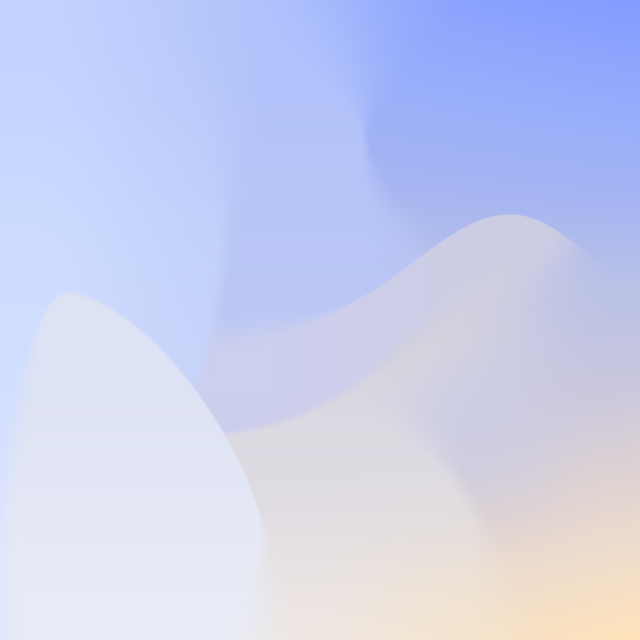
Give the GLSL for this background, as a WebGL 2 fragment shader.

```glsl
#version 300 es
precision highp float;
// Soft pastel dunes and translucent veils under a blue sky with a warm lower corner.

uniform vec2 u_resolution;
out vec4 outColor;

// Backdrop, from the warm ground up to the deep sky
const int STOPS = 8;
const float LEVEL[STOPS] = float[](0.0, 0.15, 0.28, 0.40, 0.55, 0.68, 0.80, 1.0);
const vec3 BACKDROP[STOPS] = vec3[](
    vec3(1.00, 0.89, 0.73), vec3(0.93, 0.86, 0.80), vec3(0.86, 0.82, 0.83),
    vec3(0.79, 0.78, 0.87), vec3(0.73, 0.76, 0.90), vec3(0.65, 0.71, 0.95),
    vec3(0.60, 0.685, 0.98), vec3(0.51, 0.61, 1.00));

// Veils
const vec3 VEIL_LOW = vec3(0.73, 0.78, 0.96);
const vec3 VEIL_HIGH = vec3(0.69, 0.76, 0.99);
const vec3 BAND_LOW = vec3(0.87, 0.90, 1.00);
const vec3 BAND_MID = vec3(0.81, 0.865, 1.00);
const vec3 BAND_HIGH = vec3(0.76, 0.825, 1.00);
const vec3 BAND_SHADE = vec3(0.04, 0.04, 0.02);

// Dunes
const vec3 FAR_LEFT = vec3(0.80, 0.81, 0.93);
const vec3 FAR_RIGHT = vec3(0.80, 0.80, 0.89);
const vec3 NEAR_HIGH = vec3(0.83, 0.82, 0.86);
const vec3 NEAR_MID = vec3(0.865, 0.855, 0.885);
const vec3 NEAR_LOW = vec3(0.94, 0.91, 0.89);
const vec3 NEAR_WARM = vec3(0.965, 0.90, 0.80);

// Pale mound
const vec2 MOUND_BASE = vec2(0.107, 0.167);
const float MOUND_HEIGHT = 0.376;
const vec2 MOUND_REACH = vec2(0.10, 0.305); // left, right
const vec2 MOUND_POWER = vec2(2.2, 1.6);    // left, right
const vec3 MOUND_HIGH = vec3(0.865, 0.885, 0.955);
const vec3 MOUND_LOW = vec3(0.915, 0.925, 0.965);

// 1 where d is negative, blended over a width of soft
float cover(float d, float soft) {
    return 1.0 - smoothstep(-0.5 * soft, 0.5 * soft, d);
}

float bell(float x, float center, float width) {
    float t = (x - center) / width;
    return exp(-t * t);
}

vec3 backdrop(vec2 p) {
    float t = p.y + (1.0 - p.x) * mix(0.3, -0.25, p.y);
    vec3 color = BACKDROP[0];
    for (int i = 1; i < STOPS; i++) {
        float blend = clamp((t - LEVEL[i - 1]) / (LEVEL[i] - LEVEL[i - 1]), 0.0, 1.0);
        color = mix(color, BACKDROP[i], blend);
    }
    return color;
}

// Middle veil, crisp only where its edge bulges, gone below the dunes
vec3 addVeil(vec3 color, vec2 p) {
    float below = clamp(0.8 - p.y, 0.0, 0.22);
    float above = max(p.y - 0.8, 0.0);
    float edge = 0.57 + 2.2 * below * below - 0.1 * above;
    float soft = 0.02 + 1.8 * above + 0.8 * max(0.76 - max(p.y, 0.5), 0.0);
    vec3 veil = mix(VEIL_LOW, VEIL_HIGH, smoothstep(0.5, 1.0, p.y));
    return mix(color, veil, cover(p.x - edge, soft) * smoothstep(0.3, 0.5, p.y));
}

// Far dune, crisp over its crest and dissolving to the right and below
vec3 addFarDune(vec3 color, vec2 p) {
    float ridge = 0.482 + 0.183 * bell(p.x, 0.797, p.x < 0.797 ? 0.209 : 0.19);
    float soft = mix(0.07, 0.004, smoothstep(0.36, 0.58, p.x));
    float fade = mix(0.74, 0.85, smoothstep(0.5, 0.64, p.y));
    float mask = cover(p.y - ridge, soft);
    mask *= (1.0 - smoothstep(fade, 0.96, p.x)) * smoothstep(0.1, 0.4, p.y);
    return mix(color, mix(FAR_LEFT, FAR_RIGHT, smoothstep(0.4, 0.8, p.x)), mask);
}

// Near dune, closed on the right by a curved fold
vec3 addNearDune(vec3 color, vec2 p) {
    float ridge = 0.312 + 0.29 * bell(p.x, 0.86, 0.277);
    float mask = cover(p.y - ridge, mix(0.015, 0.07, smoothstep(0.45, 0.75, p.x)));
    float fold = mix(0.79 - 1.2 * p.y * p.y, 0.75, smoothstep(0.32, 0.48, p.y));
    float foldSoft = mix(0.04, 0.22, smoothstep(0.25, 0.40, p.y));
    foldSoft += 0.8 * max(0.18 - p.y, 0.0);
    mask *= cover(p.x - fold, foldSoft);
    vec3 low = mix(NEAR_LOW, NEAR_WARM, smoothstep(0.45, 0.78, p.x));
    vec3 dune = mix(low, NEAR_MID, smoothstep(-0.05, 0.3, p.y));
    dune = mix(dune, NEAR_HIGH, smoothstep(0.28, 0.52, p.y));
    return mix(color, dune, mask);
}

vec3 addLeftBand(vec3 color, vec2 p) {
    float below = min(p.y - 0.7, 0.0);
    float edge = 0.355 - 0.5 * below * below;
    float soft = 0.03 + 0.6 * max(p.y - 0.62, 0.0) + 0.2 * max(0.48 - p.y, 0.0);
    vec3 band = mix(BAND_LOW, BAND_MID, smoothstep(0.0, 0.55, p.y));
    band = mix(band, BAND_HIGH, smoothstep(0.5, 1.0, p.y));
    band -= BAND_SHADE * smoothstep(0.05, 0.35, p.x);
    return mix(color, band, cover(p.x - edge, soft));
}

// Lopsided mound that melts away on the left and at its foot
vec3 addMound(vec3 color, vec2 p) {
    vec2 q = p - MOUND_BASE;
    bool left = q.x < 0.0;
    float u = abs(q.x) / (left ? MOUND_REACH.x : MOUND_REACH.y);
    float v = max(q.y, 0.0) / MOUND_HEIGHT;
    float shape = pow(u, left ? MOUND_POWER.x : MOUND_POWER.y) + pow(v, 1.346) - 1.0;
    float soft = 0.03 + 3.5 * max(0.2 - p.y, 0.0);
    soft += 0.8 * smoothstep(0.0, 0.08, -q.x) * (1.0 - smoothstep(0.36, 0.51, p.y));
    vec3 mound = mix(MOUND_LOW, MOUND_HIGH, smoothstep(0.0, 0.48, p.y));
    return mix(color, mound, cover(shape, soft));
}

void main() {
    vec2 p = gl_FragCoord.xy / u_resolution;
    vec3 color = addVeil(backdrop(p), p);
    color = addFarDune(color, p);
    color = addNearDune(color, p);
    color = addLeftBand(color, p);
    color = addMound(color, p);
    outColor = vec4(color, 1.0);
}
```
